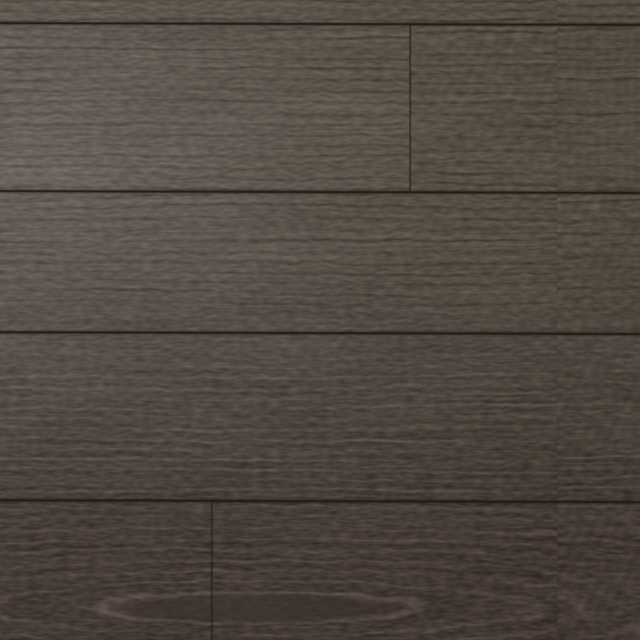
A three.js fragment shader for this texture:

```glsl
// Dark oak floor: horizontal boards in alternating wide and narrow rows with a few
// butt joints. The grain is fine, nearly straight growth rings plus stretched
// gradient noise, over a soft light falling from the upper left.

varying vec2 vUv;

const float PAIR_HEIGHT = 0.483;    // one narrow board plus one wide board
const float NARROW_HEIGHT = 0.2205;
const float GRAIN_BREAK = 0.87;     // where the grain pattern starts anew
const vec2 KNOT_CENTER = vec2(0.40, 0.05);
const float KNOT_RADIUS = 0.025;
const float RINGS = 60.0;

const vec3 LOW_WOOD = vec3(0.278, 0.240, 0.215);
const vec3 HIGH_WOOD = vec3(0.341, 0.314, 0.278);
const vec3 SHEEN = vec3(0.054, 0.057, 0.064);
const vec3 GROOVE = vec3(0.125, 0.098, 0.068);
const vec3 GRAIN_TINT = vec3(1.0, 0.96, 0.88);

float hash(float n) {
  return fract(sin(n * 12.99 + 4.1) * 4375.85);
}

vec2 gradient(vec2 cell) {
  float angle = 6.2832 * fract(sin(dot(cell, vec2(127.1, 311.7))) * 4375.85);
  return vec2(cos(angle), sin(angle));
}

// Gradient noise, roughly -0.7 to 0.7
float noise(vec2 p) {
  vec2 i = floor(p);
  vec2 f = p - i;
  vec2 u = f * f * f * (f * (f * 6.0 - 15.0) + 10.0);
  vec2 e = vec2(1.0, 0.0);
  float low = mix(dot(gradient(i), f), dot(gradient(i + e.xy), f - e.xy), u.x);
  float high = mix(dot(gradient(i + e.yx), f - e.yx), dot(gradient(i + e.xx), f - e.xx), u.x);
  return mix(low, high, u.y);
}

// Soft line: 1 on the axis, 0 beyond the half width
float line(float dist, float halfWidth) {
  return 1.0 - smoothstep(0.1 * halfWidth, halfWidth, abs(dist));
}

// x: row number, y: distance to the nearest horizontal groove
vec2 boardRow(float y) {
  float pair = floor(y / PAIR_HEIGHT);
  float local = y - pair * PAIR_HEIGHT;
  float wide = step(NARROW_HEIGHT, local);
  float edge = min(abs(local - NARROW_HEIGHT), min(local, PAIR_HEIGHT - local));
  return vec2(2.0 * pair + wide, edge);
}

// Every third row has a butt joint, shifted along from the last one
float jointPosition(float row) {
  return mod(row, 3.0) < 0.5 ? 0.331 + 0.1033 * row : 2.0;
}

// Thin periodic line with zero mean
float ringLine(float phase) {
  return pow(0.5 + 0.5 * cos(6.2832 * phase), 4.0) - 0.27;
}

// Signed grain relief; knotty = 1 bends the rings around a long oval heart
float grain(vec2 p, float seed, float knotty, float lightLines) {
  vec2 q = p + seed * vec2(3.7, 1.9);
  float heart = length((p - KNOT_CENTER) * vec2(0.1, 1.0));
  float wiggle = noise(q * vec2(17.0, 40.0));
  float rim = heart - KNOT_RADIUS + 0.003 * wiggle;
  float depth = mix(p.y + 0.37 * seed, rim, knotty);
  float calm = mix(1.0, smoothstep(-0.008, -0.001, rim), knotty);

  float drift = mix(0.8, 0.2, knotty) * noise(q * vec2(1.8, 9.0));
  float phase = depth * RINGS + drift + 0.24 * wiggle;
  phase += knotty * 0.4 * step(GRAIN_BREAK, p.x);

  // Coarse and fine rings that fade in and out along the board
  float presence = clamp(0.7 + 1.2 * noise(q * vec2(5.0, 30.0)), 0.1, 1.4);
  float finePresence = clamp(0.6 + 1.4 * noise(q * vec2(9.0, 41.0) + 5.3), 0.0, 1.4);
  float strength = mix(-0.054, 0.054, lightLines);
  float rings = strength * ringLine(phase) * presence;
  rings += 0.5 * strength * ringLine(1.63 * phase + 0.3) * finePresence;

  // Long streaks and short pores
  float streaks = 0.034 * noise(vec2(q.x * 4.0, phase * 2.3 + 31.0 * seed));
  float pores = 0.068 * noise(q * vec2(66.0, 215.0)) + 0.036 * noise(q * vec2(34.0, 130.0));
  float outline = 0.040 * knotty * line(rim, 0.0035);
  return calm * (rings + streaks) + mix(0.4, 1.0, calm) * pores
    + outline - 0.022 * (1.0 - calm);
}

// Broad light: darker at the foot and right, a grey sheen at the upper left
vec3 woodLight(vec2 p) {
  vec3 base = mix(LOW_WOOD, HIGH_WOOD, smoothstep(0.05, 0.72, p.y));
  vec2 d = (p - vec2(0.0, 0.72)) / vec2(0.55, 0.34);
  return base + SHEEN * exp(-dot(d, d)) - 0.022 * p.x;
}

void main() {
  vec2 p = vUv;

  // Board layout, very slightly tilted
  vec2 board = boardRow(p.y + 0.002 + 0.003 * p.x);
  float row = board.x;
  float joint = jointPosition(row);
  float jointSide = step(joint, p.x);
  float knotty = 1.0 - step(0.5, row);

  // Each board gets its own grain and tone
  float restart = step(GRAIN_BREAK, p.x);
  float seed = row + 7.0 * jointSide * (1.0 - knotty) + 13.0 * restart;
  float tone = 0.010 * (hash(row + 5.0 * jointSide) - 0.5);
  float blotch = 0.018 * noise(p * vec2(5.0, 13.0) + row * 4.3);
  float lightLines = 1.0 - smoothstep(0.40, 0.56, p.y);

  vec3 color = woodLight(p) + tone + blotch;
  color += GRAIN_TINT * grain(p, seed, knotty, lightLines);
  color -= 0.008 * line(p.x - GRAIN_BREAK, 0.002);

  // Grooves: soft shade, then the dark gap
  color *= 1.0 - 0.18 * line(board.y, 0.007);
  color = mix(color, GROOVE, 0.88 * line(board.y, 0.0032));
  color = mix(color, GROOVE, 0.60 * line(p.x - joint, 0.0026));

  gl_FragColor = vec4(color, 1.0);
}
```
